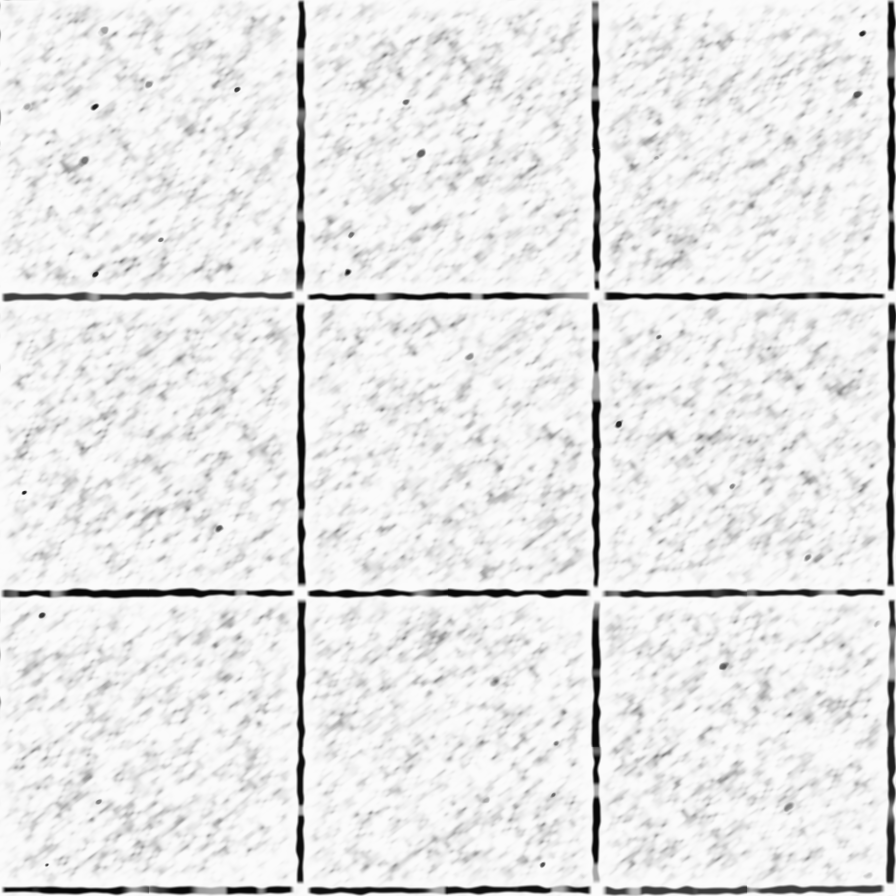
Give the GLSL for this texture map, as a three.js fragment shader.

```glsl
// Three by three square white stone tiles with diagonal grain, pits and rough dark joints
varying vec2 vUv;

float hash(vec2 p) {
  return fract(sin(dot(p, vec2(127.1, 311.7))) * 43758.5453);
}

float noise(vec2 p) {
  vec2 i = floor(p), f = fract(p);
  f = f * f * (3.0 - 2.0 * f);
  return mix(mix(hash(i), hash(i + vec2(1.0, 0.0)), f.x),
             mix(hash(i + vec2(0.0, 1.0)), hash(i + 1.0), f.x), f.y);
}

// Turns the axes so that x follows the grain, rising to the right
vec2 alongGrain(vec2 p) {
  return vec2(0.8 * p.x + 0.6 * p.y, 0.8 * p.y - 0.6 * p.x);
}

// Darkness of one joint: offset across it, position along it, distance to a crossing
float joint(float across, float along, float crossing, float line) {
  float seed = hash(vec2(line, floor(along * 3.0)));
  float tilt = (seed - 0.5) * (fract(along * 3.0) - 0.5) * 0.006;
  float wobble = (noise(vec2(along * 90.0, line)) - 0.5) * 0.002;
  float halfWidth = 0.0018 + 0.0022 * noise(vec2(along * 65.0, line + 20.0));
  float d = abs(across + tilt + wobble);
  float ink = 1.0 - smoothstep(halfWidth - 0.0015, halfWidth + 0.0025, d);
  float wear = smoothstep(0.04, 0.3, noise(vec2(along * 45.0, line + 40.0)));
  float gap = smoothstep(0.005, 0.012, crossing + wobble * 2.0);
  return ink * gap * mix(0.35, 1.0, wear) * mix(0.75, 1.0, smoothstep(0.0, 0.3, seed));
}

// Sparse round pits, a few of them nearly black
float pits(vec2 uv) {
  vec2 cell = floor(uv * 14.0);
  vec2 centre = 0.25 + 0.5 * vec2(hash(cell + 3.1), hash(cell + 7.7));
  vec2 q = alongGrain(fract(uv * 14.0) - centre) * vec2(0.75, 1.1);
  float radius = mix(0.025, 0.075, pow(hash(cell + 11.3), 2.0));
  float d = length(q) + (noise(uv * 220.0) - 0.5) * 0.03;
  float present = step(0.8, hash(cell + 17.9));
  float depth = mix(0.25, 0.9, hash(cell + 23.5));
  return present * depth * (1.0 - smoothstep(radius * 0.4, radius + 0.02, d));
}

void main() {
  // Nearest joints, each a little off the even grid
  vec2 index = floor(vUv * 3.0 + 0.5);
  vec2 shift = vec2(0.0026 - 0.0039 * mod(index.x - 1.0, 3.0),
                    0.0065 - 0.002 * mod(index.y, 3.0));
  vec2 offset = vUv - index / 3.0 - shift;
  vec2 dist = abs(offset);

  // Grain and pits fade to a clean rim beside the joints
  vec2 g = alongGrain(vUv);
  float grain = 0.6 * noise(g * vec2(75.0, 150.0)) + 0.4 * noise(g * vec2(150.0, 270.0) + 9.0);
  grain += 0.1 * (noise(vUv * 24.0) - 0.5);
  float rim = min(dist.x, dist.y) + 0.006 * (noise(vUv * 70.0) - 0.5);
  float face = smoothstep(0.006, 0.026, rim);
  float shade = 0.985 - 0.5 * pow(max(grain, 0.0), 4.0) * mix(0.15, 1.0, face);
  shade *= 1.0 - pits(vUv) * face;

  // Joints
  float vertical = joint(offset.x, vUv.y - shift.y, dist.y, index.x);
  float horizontal = joint(offset.y, vUv.x - shift.x, dist.x, index.y + 7.0);
  shade = mix(shade, 0.03, max(vertical, horizontal));

  gl_FragColor = vec4(vec3(shade), 1.0);
}
```
